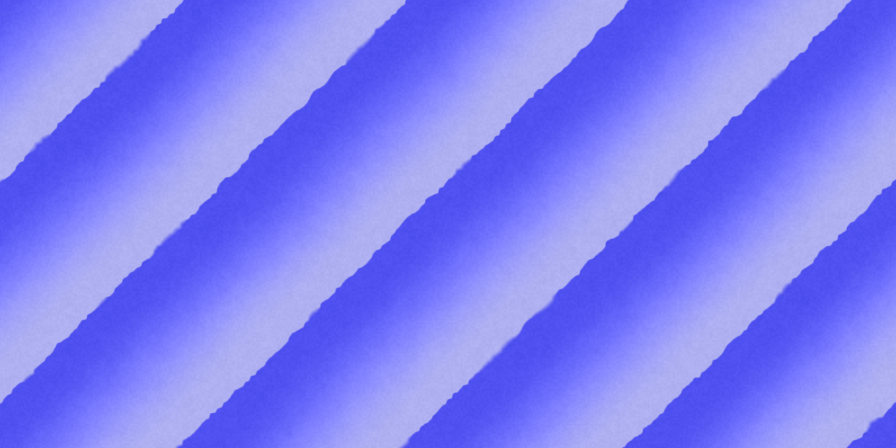
A Shadertoy shader for this pattern:

```glsl
const float PERIOD = 0.4985;      // horizontal stripe spacing, in canvas heights
const float FIRST_EDGE = 0.411;   // where the first edge meets the top
const float SLANT = 1.01;

float hash(vec2 p) {
    vec3 q = fract(vec3(p.xyx) * 0.1031);
    q += dot(q, q.yzx + 33.33);
    return fract((q.x + q.y) * q.z);
}

float valueNoise(vec2 p) {
    vec2 cell = floor(p);
    vec2 f = fract(p);
    f = f * f * (3.0 - 2.0 * f);
    float low = mix(hash(cell), hash(cell + vec2(1.0, 0.0)), f.x);
    float high = mix(hash(cell + vec2(0.0, 1.0)), hash(cell + vec2(1.0)), f.x);
    return mix(low, high, f.y);
}

// Sideways offset of a torn edge: slow drift, notches and fine fibres
float raggedness(float along, float edgeId) {
    float seed = edgeId * 17.0 + 40.0;
    float drift = valueNoise(vec2(along * 5.0 + 50.0, seed)) - 0.5;
    float notch = valueNoise(vec2(along * 22.0 + 90.0, seed + 5.0)) - 0.5;
    float fibre = valueNoise(vec2(along * 75.0 + 200.0, seed + 9.0)) - 0.5;
    return 0.012 * drift + 0.020 * notch + 0.014 * fibre;
}

// Deep blue through bright violet to pale lavender
vec3 stripeColor(float t) {
    float k = smoothstep(0.12, 0.88, t);
    vec3 color = mix(vec3(0.31, 0.315, 0.94), vec3(0.685, 0.69, 0.945), k);
    color.b += 0.22 * k * (1.0 - k);
    return color;
}

// Fine paper speckle over soft blotches
float paperGrain(vec2 p) {
    float speckle = valueNoise(p * 230.0 + 30.0) - 0.5;
    float blotch = valueNoise(p * 65.0 + 70.0) - 0.5;
    return 0.030 * speckle + 0.014 * blotch;
}

void mainImage(out vec4 fragColor, in vec2 fragCoord) {
    vec2 p = fragCoord / iResolution.y;
    float along = p.x + p.y;

    // Position relative to the nearest stripe edge, from -0.5 to 0.5
    float phase = (p.x + SLANT * (1.0 - p.y) - FIRST_EDGE) / PERIOD;
    float edgeId = floor(phase + 0.5);
    float offset = phase - edgeId;

    // Torn edge, smudged in a few places
    float smudge = smoothstep(0.68, 0.9, valueNoise(vec2(along * 9.0, edgeId * 7.0 + 20.0)));
    float softness = 1.2 * length(vec2(1.0, SLANT)) / (PERIOD * iResolution.y) + 0.014 * smudge;
    float cover = smoothstep(-softness, softness, offset + raggedness(along, edgeId));

    // Uneven gradient on both sides of the edge
    float drift = 0.05 * (valueNoise(p * 4.0 + 11.0) - 0.5)
                + 0.025 * (valueNoise(p * 28.0 + 60.0) - 0.5);
    vec3 color = mix(stripeColor(offset + 1.0 + drift), stripeColor(offset + drift), cover);

    color += paperGrain(p) * vec3(1.0, 1.0, 0.8);
    fragColor = vec4(clamp(color, 0.0, 1.0), 1.0);
}
```
